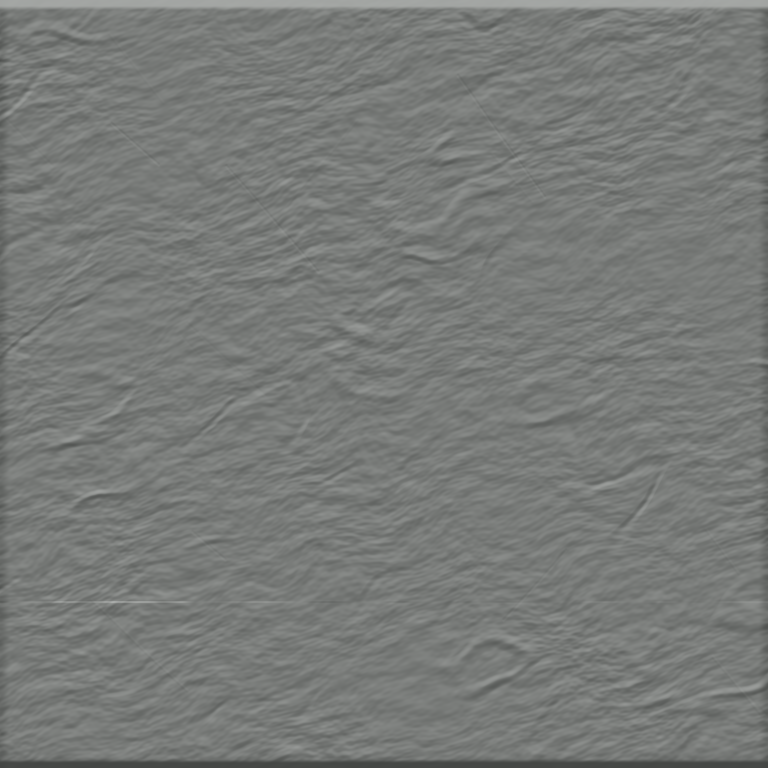
This texture is drawn by a WebGL 2 fragment shader. Its source:

```glsl
#version 300 es
precision highp float;

uniform vec2 u_resolution;
out vec4 fragColor;

const float TAU = 6.2831853;

float hash(vec2 p) {
    vec3 q = fract(vec3(p.xyx) * vec3(0.1031, 0.1030, 0.0973));
    q += dot(q, q.yzx + 33.33);
    return fract((q.x + q.y) * q.z);
}

mat2 rotation(float angle) {
    float c = cos(angle), s = sin(angle);
    return mat2(c, -s, s, c);
}

float cornerSlope(vec2 cell, vec2 offset) {
    float angle = TAU * hash(cell);
    return dot(vec2(cos(angle), sin(angle)), offset);
}

float gradientNoise(vec2 p) {
    vec2 i = floor(p), f = p - i;
    vec2 u = f * f * f * (f * (f * 6.0 - 15.0) + 10.0);
    float low = mix(cornerSlope(i, f), cornerSlope(i + vec2(1, 0), f - vec2(1, 0)), u.x);
    float high = mix(cornerSlope(i + vec2(0, 1), f - vec2(0, 1)), cornerSlope(i + 1.0, f - 1.0), u.x);
    return mix(low, high, u.y);
}

// Short wrinkles, stretched along a rising diagonal
float grain(vec2 p, float angle) {
    vec2 q = rotation(angle) * p;
    float height = 0.0, amplitude = 1.0;
    vec2 frequency = vec2(23.0, 46.0);
    for (int i = 0; i < 3; i++) {
        height += amplitude * gradientNoise(q * frequency + 17.3 * float(i + 1));
        frequency *= 1.95;
        amplitude *= 0.54;
    }
    return height;
}

// Long folds that appear only in patches
float creases(vec2 p, float angle, float seed) {
    vec2 q = rotation(angle) * p * vec2(4.5, 10.0) + seed;
    float fold = abs(gradientNoise(q) + 0.25 * gradientNoise(q * 3.1));
    float patches = smoothstep(0.02, 0.4, gradientNoise(p * 5.0 + seed * 1.7));
    return patches * smoothstep(0.11, 0.0, fold);
}

float segmentDistance(vec2 p, vec2 a, vec2 b) {
    vec2 pa = p - a, ba = b - a;
    return length(pa - ba * clamp(dot(pa, ba) / dot(ba, ba), 0.0, 1.0));
}

// Fine straight scratches, mostly falling to the right
float scratches(vec2 p, float width) {
    float height = 0.0;
    for (int i = 0; i < 22; i++) {
        float id = float(i) + 1.0;
        vec2 start = vec2(hash(vec2(id, 3.0)), hash(vec2(id, 11.0)));
        float tilt = mix(-0.95, -0.65, hash(vec2(id, 23.0)));
        if (i % 5 == 0) tilt = -tilt;
        float reach = mix(0.04, 0.2, hash(vec2(id, 37.0)));
        vec2 end = start + reach * vec2(cos(tilt), sin(tilt));
        float line = smoothstep(width, 0.0, segmentDistance(p, start, end));
        height += line * mix(-1.0, 0.6, hash(vec2(id, 41.0)));
    }
    return height;
}

float relief(vec2 p) {
    vec2 warp = vec2(gradientNoise(p * 9.0), gradientNoise(p * 9.0 + 40.0));
    vec2 q = p + 0.018 * warp;
    float roughness = 1.0 + 0.7 * gradientNoise(p * 4.0 + 8.0);
    float height = roughness * grain(q, 0.3);
    height += 1.2 * creases(q, 0.35, 5.2);
    height -= 0.8 * creases(q, 0.75, 29.6);
    return height + 0.13 * scratches(p + 0.002 * warp, 0.0028);
}

// Broken hairline running across the slab
float seam(vec2 p, float level) {
    float line = smoothstep(0.0022, 0.0005, abs(p.y - level));
    float bright = smoothstep(0.05, 0.09, p.x) * smoothstep(0.26, 0.23, p.x);
    float broken = gradientNoise(vec2(p.x * 13.0, 4.7));
    return line * (0.12 * bright + 0.11 * broken);
}

// Rounded rim lit from above
float rim(float shade, vec2 p) {
    float side = min(p.x, 1.0 - p.x);
    shade -= 0.07 * smoothstep(0.014, 0.0, side);
    shade -= 0.05 * smoothstep(0.02, 0.006, p.y);
    shade = mix(shade, 0.66, 0.9 * smoothstep(0.986, 0.993, p.y));
    return mix(shade, 0.26, 0.92 * smoothstep(0.012, 0.006, p.y));
}

void main() {
    vec2 p = gl_FragCoord.xy / u_resolution;
    vec2 stepUp = vec2(0.0, 0.0013);
    float slope = (relief(p + stepUp) - relief(p - stepUp)) / (2.0 * stepUp.y);
    float lit = -0.00058 * slope;
    float shade = 0.475 + lit / (1.0 + 2.0 * abs(lit)) + seam(p, 0.216);
    shade = rim(shade, p);
    vec3 tint = vec3(-0.003, 0.007, -0.002);
    fragColor = vec4(shade + tint, 1.0);
}
```
